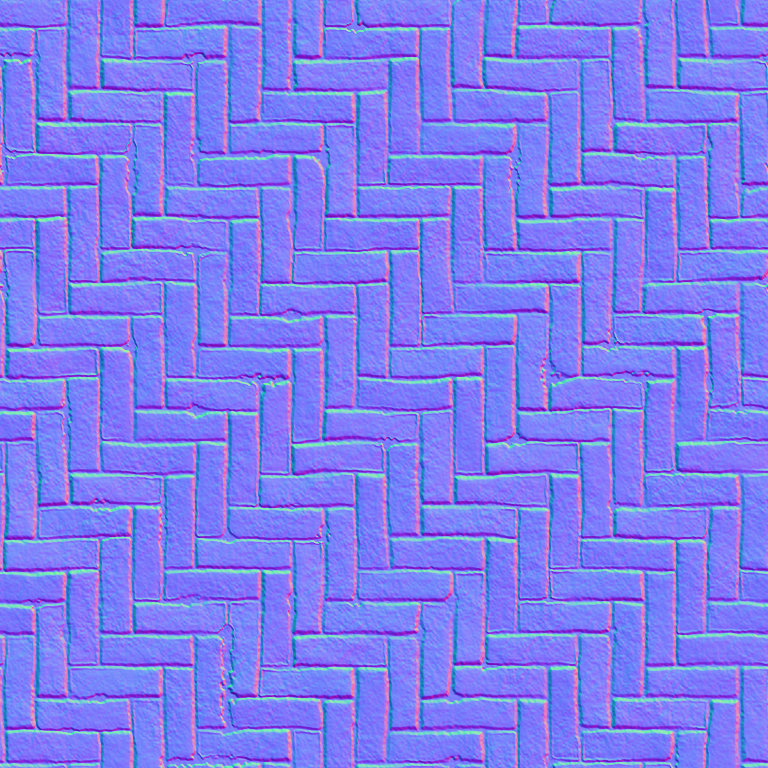
Write a WebGL 1 fragment shader that draws this texture map.

```glsl
precision highp float;

uniform vec2 u_resolution;

const float CELLS = 24.0;        // brick widths across the canvas
const float BRICK_LENGTH = 3.0;  // in brick widths
const float STEP = 0.025;        // sampling distance for slopes

float hash(vec2 p) {
  vec3 q = fract(p.xyx * vec3(0.1031, 0.1030, 0.0973));
  q += dot(q, q.yzx + 33.33);
  return fract((q.x + q.y) * q.z);
}

// Value noise that tiles with the canvas; frequency is per cell
float noise(vec2 p, float frequency) {
  p *= frequency;
  float period = CELLS * frequency;
  vec2 i = floor(p);
  vec2 f = fract(p);
  vec2 a = mod(i, period);
  vec2 b = mod(i + 1.0, period);
  f = f * f * f * (f * (f * 6.0 - 15.0) + 10.0);
  return mix(mix(hash(a), hash(vec2(b.x, a.y)), f.x),
             mix(hash(vec2(a.x, b.y)), hash(b), f.x), f.y);
}

float signedNoise(vec2 p, float frequency) {
  return noise(p, frequency) - 0.5;
}

// Herringbone: origin in xy, size in zw of the brick covering p
vec4 herringbone(vec2 p) {
  vec2 cell = floor(p);
  float along = floor(mod(cell.x + cell.y + 1.5, 2.0 * BRICK_LENGTH));
  if (along < BRICK_LENGTH) {
    return vec4(cell - vec2(along, 0.0), BRICK_LENGTH, 1.0);
  }
  return vec4(cell - vec2(0.0, along - BRICK_LENGTH), 1.0, BRICK_LENGTH);
}

float roundedBox(vec2 p, vec2 halfSize, float radius) {
  vec2 q = abs(p) - halfSize + radius;
  return length(max(q, 0.0)) + min(max(q.x, q.y), 0.0) - radius;
}

// Slow wander and fine waviness of the joints
vec2 wander(vec2 p) {
  vec2 slow = vec2(signedNoise(p, 0.5), signedNoise(p + 7.3, 0.5));
  vec2 fine = vec2(signedNoise(p + 3.1, 3.0), signedNoise(p + 11.7, 3.0));
  return p + 0.12 * slow + 0.03 * fine;
}

// Ragged edges, with crumbling in a few places
float edgeWear(vec2 p) {
  float crumbled = smoothstep(0.80, 0.97, noise(p + 5.0, 1.0));
  float ragged = 0.03 * signedNoise(p, 5.0) + 0.03 * signedNoise(p + 6.0, 11.0);
  return ragged + crumbled * 0.16 * noise(p + 2.0, 9.0);
}

// Broad swells and stone grain, rougher in scattered patches
float grain(vec2 p) {
  float patches = mix(0.5, 1.5, noise(p + 9.0, 1.0));
  float swell = 0.04 * signedNoise(p + 13.0, 1.0);
  float bumps = 0.018 * signedNoise(p, 3.0)
              + 0.016 * signedNoise(p + 4.0, 7.0)
              + 0.014 * signedNoise(p + 8.0, 14.0);
  return swell + bumps * patches;
}

float height(vec2 p) {
  vec2 q = wander(p);
  vec4 brick = herringbone(q);
  vec2 id = mod(brick.xy + 0.5, CELLS);
  vec2 local = q - brick.xy - 0.5 * brick.zw;

  float inset = -roundedBox(local, 0.5 * brick.zw, 0.12);
  inset -= edgeWear(p) + 0.015 * hash(id + 31.0);

  float width = mix(0.06, 0.14, noise(p + 15.0, 1.0));
  float bevel = 0.092 * smoothstep(0.0, width, inset);
  float shoulder = 0.015 * smoothstep(0.05, 0.30, inset);
  float face = smoothstep(0.02, 0.14, inset);
  vec2 tilt = vec2(hash(id), hash(id + 17.0)) - 0.5;
  return bevel + shoulder + face * 0.12 * dot(tilt, local) + grain(p);
}

vec2 slope(vec2 p, float h) {
  vec2 e = vec2(h, 0.0);
  return vec2(height(p + e.xy) - height(p - e.xy),
              height(p + e.yx) - height(p - e.yx)) / (2.0 * h);
}

// Normal as a colour, with less blue on the upper and sideways flanks
vec3 normalColour(vec3 n) {
  float flank = smoothstep(0.15, 0.55, max(abs(n.x), n.y));
  vec3 colour = 0.5 + 0.5 * n;
  return vec3(colour.xy, colour.z * 0.985 - 0.05 * flank);
}

void main() {
  vec2 uv = gl_FragCoord.xy / u_resolution;
  vec2 p = vec2(uv.x, 1.0 - uv.y) * CELLS + vec2(-0.12, 0.18);

  // Rows count downward, so the vertical slope keeps its sign
  vec2 g = slope(p, STEP);
  vec2 lean = vec2(-0.015, -0.015);
  vec3 normal = normalize(vec3(vec2(-g.x, g.y) + lean, 1.0));
  gl_FragColor = vec4(normalColour(normal), 1.0);
}
```
